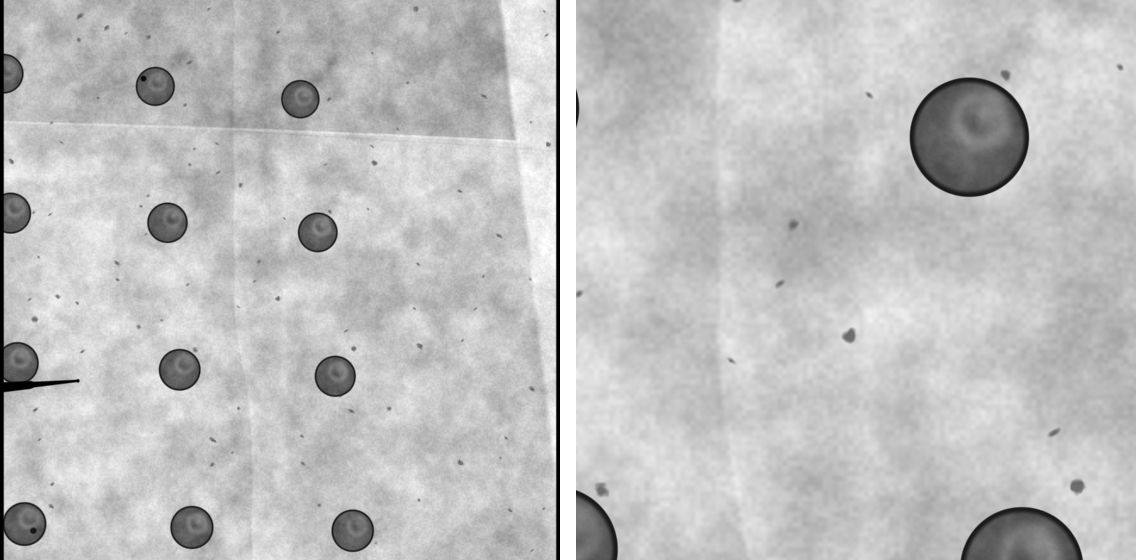
Left: the whole. Right: its middle third, enlarged.
Write a WebGL 2 fragment shader that draws this pattern.

```glsl
#version 300 es
precision highp float;
// Grey translucent sheets with mottled grain, folds and specks, carrying a
// slightly warped 3 x 4 grid of dark rimmed beads and a thin black needle.
// Paper is layered value noise; beads are discs placed by a row/column formula.
uniform vec2 u_resolution;
out vec4 fragColor;

const int COLUMNS = 3;
const int ROWS = 4;
const float PAPER_TONE = 0.80;
const float BEAD_TONE = 0.32;
const float RIM_TONE = 0.10;
const float NEEDLE_TONE = 0.005;
const float MOTTLE = 0.38;          // contrast of the paper clouds
const float GRAIN = 0.06;           // contrast of the finest grain
const float SPECK_CELLS = 25.0;
const float SPECK_CHANCE = 0.15;
const float BORDER = 0.0068;        // black strip at left and right
const float NEEDLE_TIP = 0.140;

float hash(vec2 cell) {
  uvec2 k = uvec2(ivec2(cell) + 4096) * uvec2(1597u, 3571u);
  uint h = (k.x ^ (k.y << 9)) * 747796u + 28917u;
  h = (h ^ (h >> 15)) * 73244475u;
  h = (h ^ (h >> 13)) * 19349663u;
  return float((h ^ (h >> 16)) & 65535u) / 65535.0;
}

float valueNoise(vec2 p) {
  vec2 i = floor(p), f = fract(p);
  f = f * f * (3.0 - 2.0 * f);
  return mix(mix(hash(i), hash(i + vec2(1, 0)), f.x),
             mix(hash(i + vec2(0, 1)), hash(i + vec2(1, 1)), f.x), f.y);
}

float clouds(vec2 p) {
  float sum = 0.0, weight = 0.42;
  for (int i = 0; i < 5; i++) {
    sum += weight * valueNoise(p);
    p = mat2(1.6, 1.2, -1.2, 1.6) * p + 17.3;
    weight *= 0.68;
  }
  return sum / 1.12;
}

float bump(float x, float width) { return exp(-x * x / (width * width)); }

float segmentDistance(vec2 p, vec2 a, vec2 b) {
  vec2 ab = b - a;
  return length(p - a - ab * clamp(dot(p - a, ab) / dot(ab, ab), 0.0, 1.0));
}

// Overlapping sheets, folds and mottling; y runs downwards
float paper(vec2 p) {
  float wobble = 0.004 * (valueNoise(p * 22.0) - 0.5);
  float foldX = 0.417 + 0.032 * smoothstep(0.52, 0.80, p.y) + wobble;
  float edgeX = 0.893 + 0.116 * p.y + wobble;
  float seamY = 0.2155 + 0.0235 * p.x + 0.015 * p.x * p.x;
  float right = smoothstep(-0.004, 0.004, p.x - foldX);
  float outside = smoothstep(-0.006, 0.006, p.x - edgeX);
  float top = 1.0 - smoothstep(-0.0012, 0.0012, p.y - seamY);

  float tone = PAPER_TONE - 0.02 * right;
  tone -= 0.055 * (1.0 - right) * exp(-abs(p.x - foldX) / 0.06);
  tone += 0.045 * right * exp(-abs(p.x - foldX) / 0.03);
  tone += 0.035 * bump(p.x - 0.507, 0.011) - 0.025 * bump(p.x - 0.472, 0.015);
  tone -= 0.03 * bump(p.x - foldX, 0.0025);
  tone -= 0.045 * exp(-abs(p.x - edgeX) / 0.05);
  tone -= top * mix(0.065, 0.075 + 0.08 * (p.x - 0.42), right);
  tone = mix(tone, 0.88, outside);
  tone += 0.06 * bump(p.y - seamY - 0.003, 0.002) * (1.0 - outside);
  tone -= 0.04 * bump(p.y - seamY - 0.016 * p.x, 0.0015) * right;

  tone += MOTTLE * (clouds(p * 19.0) - 0.5);
  tone += 0.08 * (valueNoise(p * 6.0 + 40.0) - 0.5);
  return tone + GRAIN * (valueNoise(p * 330.0) - 0.5);
}

// Darkness of scattered dust, one possible speck per cell
float specks(vec2 p, float px) {
  vec2 cell = floor(p * SPECK_CELLS);
  float size = hash(cell + 300.0);
  vec2 center = 0.2 + 0.6 * vec2(hash(cell + 100.0), hash(cell + 200.0));
  vec2 d = (fract(p * SPECK_CELLS) - center) / SPECK_CELLS;
  d.x += d.y * (hash(cell + 400.0) - 0.5) * 1.6;
  float radius = mix(0.0014, 0.0046, size * size) * (0.7 + 0.6 * valueNoise(p * 380.0));
  float present = step(hash(cell + 500.0), SPECK_CHANCE);
  return present * (1.0 - smoothstep(-0.001 - px, 0.001 + px, length(d) - radius));
}

// Interior of one bead, q in bead radii
float beadTone(vec2 q, float row, float col) {
  vec2 id = vec2(col, row);
  vec2 eye = vec2(0.18, -0.22) + 0.16 * (vec2(hash(id + 60.0), hash(id + 80.0)) - 0.5);
  float d = length(q - eye);
  float tone = BEAD_TONE + 0.20 * (clouds(q * 2.4 + id * 9.0) - 0.5);
  tone += 0.07 * (1.0 - dot(q, q)) + 0.10 * bump(d - 0.40, 0.13);
  tone += 0.13 * bump(length(q - eye - vec2(0.08, -0.12)), 0.20);
  tone -= 0.06 * bump(length(q - eye + vec2(0.12, -0.08)), 0.18);
  // Two beads hold a dark inclusion
  vec2 pit = mix(vec2(-0.6, -0.4), vec2(0.4, 0.3), row / 3.0);
  float hasPit = 1.0 - step(0.5, abs(row + 3.0 * col - 3.0));
  tone -= 0.3 * hasPit * (1.0 - smoothstep(0.09, 0.20, length(q - pit)));
  return mix(tone, RIM_TONE, smoothstep(0.87, 0.97, length(q)));
}

void main() {
  vec2 p = gl_FragCoord.xy / u_resolution;
  p.y = 1.0 - p.y;
  float px = 1.0 / min(u_resolution.x, u_resolution.y);
  float tone = mix(paper(p), 0.36, 0.85 * specks(p, px));

  // Beads: spacing widens and rows level out towards the bottom
  for (int r = 0; r < ROWS; r++) for (int c = 0; c < COLUMNS; c++) {
    float row = float(r), col = float(c);
    vec2 center = vec2(
      0.0065 + 0.0124 * row + col * (0.2767 + 0.0094 * row) - 0.0059 * col * col,
      0.1315 + row * (0.2396 + 0.0095 * row) + col * (0.0228 - 0.0056 * row));
    float radius = 0.0355 + 0.0012 * row - 0.0006 * col;
    vec2 d = p - center;
    // Smudges trail from the top row, faint halos from the others
    float reach = 0.052 + 0.019 * col;
    float smear = segmentDistance(d, vec2(0.022, -0.027), vec2(0.65, -0.75) * reach);
    float smudge = r == 0 ? 0.13 * bump(smear, 0.011) * (0.4 + valueNoise(p * 90.0))
                          : 0.035 * bump(length(d - vec2(0.034, -0.034)) - 0.020, 0.004);
    float cover = 1.0 - smoothstep(-px, px, length(d) - radius);
    tone = mix(tone - smudge, beadTone(d / radius, row, col), cover);
  }

  // Needle: stepped taper entering from the left
  float along = clamp(p.x / NEEDLE_TIP, 0.0, 1.0);
  float halfWidth = mix(0.0074, 0.0020, along) + 0.0018 * (1.0 - smoothstep(0.054, 0.062, p.x));
  float needle = max(abs(p.y - mix(0.692, 0.680, along)) - halfWidth, p.x - NEEDLE_TIP);
  needle = min(needle, length(p - vec2(NEEDLE_TIP - 0.001, 0.680)) - 0.003);
  tone = mix(tone, NEEDLE_TONE, 1.0 - smoothstep(-px, px, needle));

  // Black side strips
  float inside = min(p.x, 1.0 - p.x) - BORDER;
  tone *= smoothstep(-px, px, inside);
  fragColor = vec4(vec3(clamp(tone, 0.0, 1.0)), 1.0);
}
```
